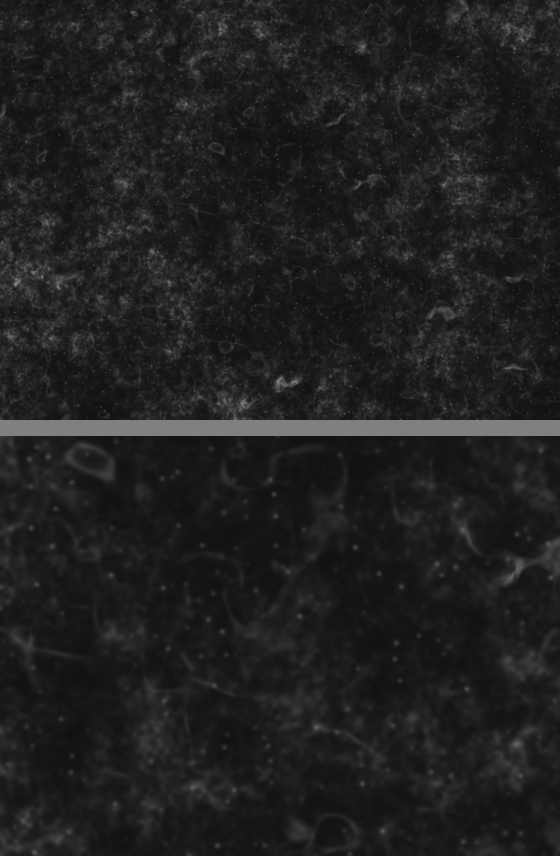
Top, the full canvas; bottom, a detail of the centre.
A Shadertoy shader for this texture:

```glsl
// Dim monochrome fluorescence field: mottled dark tissue with fine specks,
// broken filaments, ring-shaped cells (denser at left) and bright wispy clumps.
// Log-scaled noise octaves give the haze; jittered grids scatter the rest.

const float BLACK_LEVEL = 0.062;   // darkest tone
const float HAZE_LEVEL = 0.045;    // median haze above black
const float LEFT_GLOW = 0.34;      // extra log-brightness at left
const float POOL_DEPTH = 0.60;     // darkening of the shadow pools
const float SPECK_GRID = 66.0;
const float SPECK_RADIUS = 0.0021;
const float SPECK_GAIN = 0.19;
const float FILAMENT_WIDTH = 0.0021;
const float FILAMENT_GAIN = 0.07;
const float CELL_GRID = 11.0;
const float CELL_GAIN = 0.20;
const float CLUMP_GRID = 3.4;
const float CLUMP_GAIN = 0.48;

vec3 hash3(vec2 p) {
    vec3 q = fract(p.xyx * vec3(0.1031, 0.1030, 0.0973));
    q += dot(q, q.yxz + 33.33);
    return fract((q.xxy + q.yzz) * q.zyx);
}

float noise(vec2 p) {
    vec2 i = floor(p), f = fract(p);
    f = f * f * (3.0 - 2.0 * f);
    float low = mix(hash3(i).x, hash3(i + vec2(1, 0)).x, f.x);
    float high = mix(hash3(i + vec2(0, 1)).x, hash3(i + vec2(1, 1)).x, f.x);
    return mix(low, high, f.y);
}

float signedNoise(vec2 p) { return noise(p) - 0.5; }

vec2 rotate(vec2 p, float a) {
    float c = cos(a), s = sin(a);
    return vec2(c * p.x + s * p.y, c * p.y - s * p.x);
}

float bell(float x) { return exp(-x * x); }

// 1 in the crowded left part, 0 in the sparse right part
float crowding(float x) { return 1.0 - smoothstep(0.3, 0.75, x); }

// Log-brightness of the out-of-focus tissue
float haze(vec2 p) {
    float e = LEFT_GLOW * crowding(p.x) - 0.08;
    e += 0.80 * signedNoise(p * 3.0 + 7.1);
    e += 1.10 * signedNoise(rotate(p, 0.5) * 10.0 + 31.7);
    e += 1.40 * signedNoise(rotate(p, 1.1) * 25.0 + 12.3);
    e += 1.30 * signedNoise(rotate(p, 0.3) * 58.0 + 45.9);
    e += 1.20 * signedNoise(rotate(p, 0.8) * 120.0 + 83.2);
    e += 1.00 * signedNoise(rotate(p, 0.2) * 220.0 + 19.4);
    float pool = noise(p * vec2(2.4, 5.5) + 63.5);
    return e - POOL_DEPTH * smoothstep(0.55, 0.85, pool);
}

// Thin contour lines of noise, broken into short grainy pieces
float filaments(vec2 p, float scale, float seed) {
    float line = bell(signedNoise(p * scale + seed) / (FILAMENT_WIDTH * scale));
    float gaps = smoothstep(0.5, 0.8, noise(p * 31.0 + seed * 2.3));
    return line * gaps * (0.2 + 1.3 * noise(p * 140.0 + seed));
}

float specks(vec2 p) {
    vec2 home = floor(p * SPECK_GRID);
    float sum = 0.0;
    for (int k = 0; k < 9; k++) {
        vec2 id = home + vec2(k % 3 - 1, k / 3 - 1);
        vec3 h = hash3(id + 211.0);
        vec2 d = p - (id + h.xy) / SPECK_GRID;
        sum += pow(h.z, 4.0) * bell(length(d) / SPECK_RADIUS);
    }
    return sum;
}

// Soft discs and hollow rings with uneven rims
float cells(vec2 p) {
    vec2 home = floor(p * CELL_GRID);
    float sum = 0.0;
    for (int k = 0; k < 9; k++) {
        vec2 id = home + vec2(k % 3 - 1, k / 3 - 1);
        vec3 h = hash3(id + 57.0), g = hash3(id + 139.0);
        vec2 center = (id + h.xy) / CELL_GRID;
        float present = step(h.z, mix(0.17, 0.62, crowding(center.x)));
        vec2 d = rotate(p - center, g.x * 6.283) * vec2(1.0, 1.0 + 1.1 * g.y * g.y);
        float radius = mix(0.007, 0.016, g.z), r = length(d);
        float rim = bell((r - radius) / 0.0042);
        float disc = 1.0 - smoothstep(0.4 * radius, 1.5 * radius, r);
        float shape = mix(0.75 * disc, rim + 0.3 * disc, step(0.5, g.y));
        sum += present * shape * (0.2 + 0.8 * g.x * g.x);
    }
    return sum * (0.1 + 0.8 * noise(p * 70.0 + 5.0) + 0.6 * noise(p * 150.0));
}

// Larger bright bodies: broad at left, slanted streaks at right
float clumps(vec2 p) {
    vec2 home = floor(p * CLUMP_GRID);
    float sum = 0.0;
    for (int k = 0; k < 9; k++) {
        vec2 id = home + vec2(k % 3 - 1, k / 3 - 1);
        vec3 h = hash3(id + 23.0), g = hash3(id + 91.0);
        vec2 center = (id + h.xy) / CLUMP_GRID;
        float left = crowding(center.x);
        vec2 d = rotate(p - center, mix(0.1, 1.0, g.x));
        float size = mix(0.022, 0.05, g.y);
        d /= size * vec2(1.0, mix(0.28, 0.85, left * g.z));
        float body = 1.0 - smoothstep(0.3, 1.3, length(d));
        sum += step(h.z, 0.68) * body * mix(0.4, 1.0, g.z);
    }
    float wisps = bell(signedNoise(p * 65.0 + 3.0) / 0.16);
    return sum * (0.12 + 0.6 * wisps * noise(p * 40.0) + 0.4 * noise(p * 140.0));
}

void mainImage(out vec4 fragColor, in vec2 fragCoord) {
    vec2 p = fragCoord / iResolution.y;
    vec2 wobble = vec2(signedNoise(p * 45.0), signedNoise(p * 45.0 + 71.0));
    vec2 bent = p + 0.009 * wobble;

    float light = BLACK_LEVEL + HAZE_LEVEL * exp(haze(p));
    light += FILAMENT_GAIN * (filaments(bent, 17.0, 4.7) + filaments(bent, 31.0, 37.1));
    light += SPECK_GAIN * specks(p);
    light += CELL_GAIN * cells(bent);
    light += CLUMP_GAIN * clumps(p + 0.03 * wobble);
    fragColor = vec4(vec3(min(light, 0.75)), 1.0);
}
```
